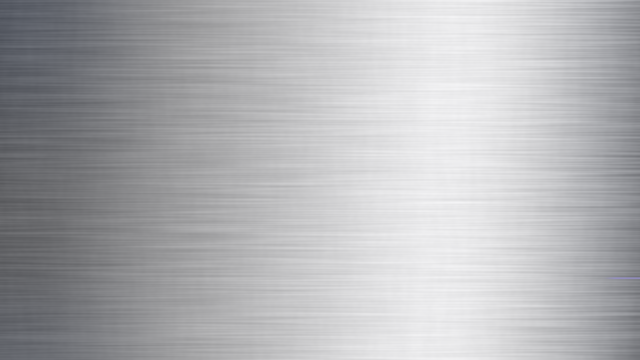
This texture is drawn by a WebGL 2 fragment shader. Its source:

```glsl
#version 300 es
precision highp float;
// Brushed steel sheet: a soft vertical sheen crossed by fine horizontal scratches.

#define EDGE_LUMA 0.385
#define SHEEN_SLOPE 0.835
#define SHEEN_X 0.665
#define SHEEN_TILT 0.035
#define RIGHT_DROP 0.41
#define SCRATCH_GAIN 0.075
#define WEAVE_GAIN 0.010
#define SCRATCH_LAYERS 4
#define COOL_TINT vec3(-0.020, -0.004, 0.026)
#define GLINT_COLOR vec3(0.60, 0.57, 0.84)

uniform vec2 u_resolution;
out vec4 outColor;

vec2 gradientAt(vec2 cell) {
    vec3 p = fract(cell.xyx * vec3(0.1031, 0.1030, 0.0973));
    p += dot(p, p.yzx + 33.33);
    float angle = 6.28318 * fract((p.x + p.y) * p.z);
    return vec2(cos(angle), sin(angle));
}

float gradientNoise(vec2 p) {
    vec2 cell = floor(p);
    vec2 f = p - cell;
    vec2 blend = f * f * f * (f * (f * 6.0 - 15.0) + 10.0);
    float a = dot(gradientAt(cell), f);
    float b = dot(gradientAt(cell + vec2(1, 0)), f - vec2(1, 0));
    float c = dot(gradientAt(cell + vec2(0, 1)), f - vec2(0, 1));
    float d = dot(gradientAt(cell + vec2(1, 1)), f - vec2(1, 1));
    return mix(mix(a, b, blend.x), mix(c, d, blend.x), blend.y);
}

// Broad light: a steady rise to the highlight, then a faster fall.
float sheen(vec2 uv) {
    float x = uv.x - SHEEN_TILT * (uv.y - 0.5);
    float rise = EDGE_LUMA + SHEEN_SLOPE * min(x, SHEEN_X);
    float beyond = max(x - SHEEN_X, 0.0) / (1.0 - SHEEN_X);
    float crest = 0.018 * exp(-pow((x - SHEEN_X) / 0.05, 2.0));
    float shade = 0.03 * smoothstep(0.0, 0.1, x) * (1.0 - smoothstep(0.1, 0.3, x));
    return rise - RIGHT_DROP * pow(beyond, 1.8) - crest - shade;
}

// Long noise strands, each layer finer, shorter and stronger than the last.
float scratches(vec2 uv) {
    float sum = 0.0;
    float weight = 0.20;
    vec2 scale = vec2(1.8, 36.0);
    for (int i = 0; i < SCRATCH_LAYERS; i++) {
        vec2 offset = vec2(17.3, 41.7) * float(i + 1);
        sum += weight * gradientNoise(uv * scale + offset);
        scale *= vec2(1.6, 1.72);
        weight *= 1.5;
    }
    return sum;
}

// Faint upright grain that breaks up the strands.
float weave(vec2 uv) {
    return gradientNoise(uv * vec2(75.0, 9.0) + 7.1)
         + 0.8 * gradientNoise(uv * vec2(130.0, 80.0) + 23.4);
}

void main() {
    vec2 uv = gl_FragCoord.xy / u_resolution;

    // Scratches soften in the highlight and strengthen at the right edge.
    float light = sheen(uv);
    float contrast = 1.0 - 0.25 * smoothstep(0.45, 0.66, uv.x);
    contrast += 0.75 * smoothstep(0.7, 0.95, uv.x);
    light += SCRATCH_GAIN * contrast * scratches(uv);
    light += WEAVE_GAIN * weave(uv);

    // Cool corners on the left and a cool band on the right.
    float leftSide = 1.0 - smoothstep(0.0, 0.32, uv.x);
    float upper = smoothstep(0.4, 1.0, uv.y);
    float lower = 1.0 - smoothstep(0.0, 0.35, uv.y);
    float cool = leftSide * (0.2 + 0.8 * upper + 0.45 * lower);
    cool += 0.4 * smoothstep(0.78, 1.0, uv.x);
    light -= 0.02 * leftSide * upper;
    vec3 color = vec3(light) + vec3(-0.002, -0.002, 0.004) + COOL_TINT * cool;

    // One thin violet glint near the right edge.
    float glint = 1.0 - smoothstep(0.001, 0.004, abs(uv.y - 0.227));
    glint *= smoothstep(0.94, 0.965, uv.x);
    color = mix(color, GLINT_COLOR, 0.65 * glint);

    outColor = vec4(clamp(color, 0.0, 1.0), 1.0);
}
```
